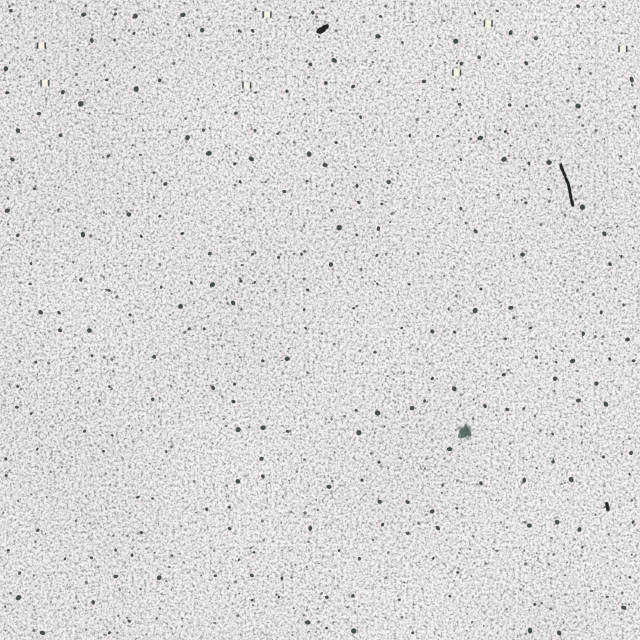
Write a Shadertoy shader that draws this texture.

```glsl
// Pale speckled paper: fine grey grain, scattered dark flecks, a few scratches and stains.

vec2 hash2(vec2 p) {
    vec3 q = fract(p.xyx * vec3(0.1031, 0.1030, 0.0973));
    q += dot(q, q.yzx + 33.33);
    return fract((q.xx + q.yz) * q.zy);
}

float cornerSlope(vec2 corner, vec2 offset) {
    float angle = 6.2832 * hash2(corner).x;
    return dot(vec2(cos(angle), sin(angle)), offset);
}

float gradientNoise(vec2 p) {
    vec2 i = floor(p), f = p - i, e = vec2(0.0, 1.0);
    vec2 u = f * f * f * (f * (f * 6.0 - 15.0) + 10.0);
    return mix(mix(cornerSlope(i, f), cornerSlope(i + e.yx, f - e.yx), u.x),
               mix(cornerSlope(i + e, f - e), cornerSlope(i + e.yy, f - e.yy), u.x), u.y);
}

mat2 rotation(float a) {
    return mat2(cos(a), sin(a), -sin(a), cos(a));
}

// Coverage inside a radius, with a soft rim
float inside(float dist, float radius, float blur) {
    return 1.0 - smoothstep(radius - blur, radius + blur, dist);
}

// One slightly oval fleck in a share of the jittered cells
float flecks(vec2 p, float cells, float share, float minRadius, float maxRadius, float blur) {
    vec2 grid = p * cells, id = floor(grid) + cells;
    vec2 pick = hash2(id), look = hash2(id + 71.0);
    vec2 d = (fract(grid) - 0.2 - 0.6 * hash2(id + 131.0)) / cells;
    d = rotation(6.2832 * look.y) * d * vec2(1.0, 1.0 + 0.5 * pick.y);
    float radius = mix(minRadius, maxRadius, look.x * look.x);
    return step(pick.x, share) * inside(length(d), radius, blur);
}

float segment(vec2 p, vec2 a, vec2 b) {
    vec2 pa = p - a, ba = b - a;
    return length(pa - ba * clamp(dot(pa, ba) / dot(ba, ba), 0.0, 1.0));
}

void mainImage(out vec4 fragColor, in vec2 fragCoord) {
    float side = min(iResolution.x, iResolution.y);
    vec2 p = fragCoord / side;
    float blur = max(0.0012, 0.7 / side);

    // Fine grain over faint cloudy shading
    float grain = gradientNoise(p * 205.0)
                + gradientNoise(rotation(0.6) * p * 330.0 + 517.0);
    float cloud = gradientNoise(p * 4.0 + 40.0);
    float tone = 0.875 + 0.205 * grain - 0.12 * grain * grain
               + 0.02 * cloud + 0.012 * (p.x - 0.5);
    vec3 color = min(tone, 0.97) * vec3(1.009, 0.996, 0.992);
    color.g += 0.012 * gradientNoise(p * 120.0 + 900.0);

    // Dark flecks in two sizes, and faint dust
    vec3 ink = vec3(0.20, 0.23, 0.23);
    color = mix(color, ink, 0.35 * flecks(p, 80.0, 0.25, 0.0014, 0.0024, blur));
    color = mix(color, ink, 0.62 * flecks(p, 47.0, 0.28, 0.0015, 0.0027, blur));
    color = mix(color, ink, 0.88 * flecks(p, 26.0, 0.40, 0.0023, 0.0046, blur));

    // Paired upright ticks with a bright gap, near the top
    vec2 grid = p * 20.0, id = floor(grid) + 300.0;
    vec2 d = (fract(grid) - 0.25 - 0.5 * hash2(id + 50.0)) / 20.0;
    float present = step(hash2(id).x, 0.13) * step(0.85, p.y);
    float tickHeight = inside(abs(d.y), 0.005, blur);
    color = mix(color, vec3(0.97, 0.96, 0.91), present * tickHeight * inside(abs(d.x), 0.004, blur));
    color = mix(color, ink, 0.85 * present * tickHeight * inside(abs(abs(d.x) - 0.006), 0.0012, blur));

    // Hairline vertical scratches at the upper right
    for (float k = 0.0; k < 3.0; k++) {
        float x = 0.91 + 0.02 * k + 0.002 * gradientNoise(vec2(k * 9.0 + 0.5, p.y * 5.0));
        float patchy = smoothstep(-0.3, 0.3, gradientNoise(vec2(p.y * 14.0, k + 0.5)));
        color -= 0.08 * patchy * smoothstep(0.6, 0.75, p.y) * inside(abs(p.x - x), 0.0006, blur);
    }

    // Bent fibre, short dashes and a ragged green stain
    float wobble = gradientNoise(p * 150.0 + 70.0);
    float fibre = min(segment(p, vec2(0.876, 0.742), vec2(0.888, 0.712)),
                      segment(p, vec2(0.888, 0.712), vec2(0.895, 0.679)));
    float dash = segment(p, vec2(0.499, 0.951), vec2(0.510, 0.958));
    float curl = segment(p, vec2(0.948, 0.213), vec2(0.950, 0.204));
    float marks = max(inside(fibre, 0.0022 + 0.001 * wobble, blur),
                      max(inside(dash, 0.0042 + 0.002 * wobble, blur),
                          inside(curl, 0.0026, blur)));
    color = mix(color, vec3(0.10, 0.11, 0.11), 0.95 * marks);
    float stain = inside(length(p - vec2(0.727, 0.325)), 0.010 + 0.007 * wobble, 0.003);
    color = mix(color, vec3(0.28, 0.37, 0.34) + 0.1 * wobble, 0.9 * stain);

    fragColor = vec4(clamp(color, 0.0, 1.0), 1.0);
}
```
